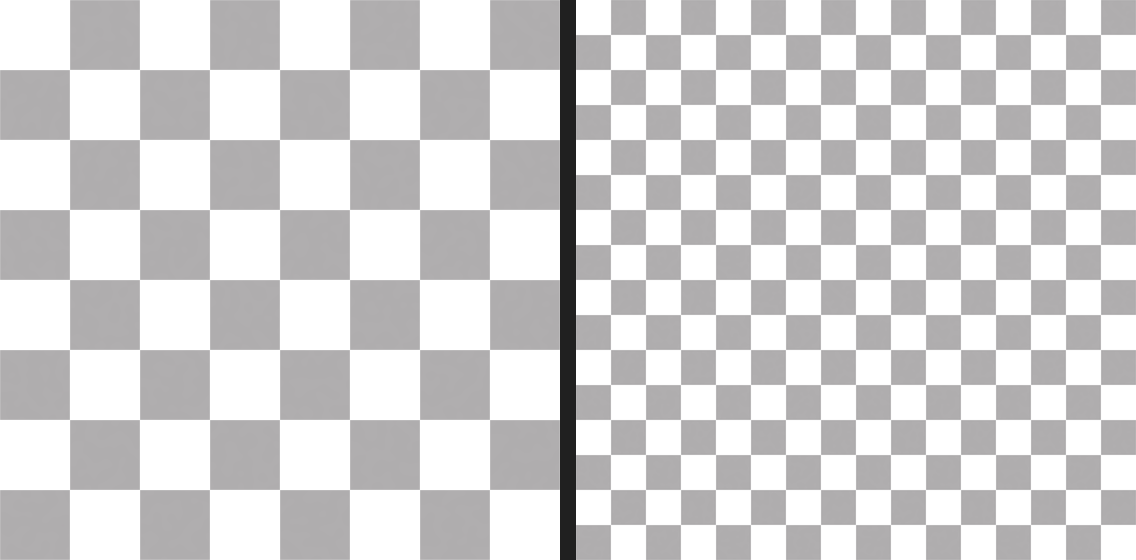
Left, the tile; right, the same tile 2 across and 2 down.
This pattern is drawn by a Shadertoy shader. Its source:

```glsl
// Plain checkerboard of eight by eight cells, warm grey squares on white.
// Each grey square is a hair smaller than its cell, with box-filtered edges,
// and carries a barely visible mottle of wrapping gradient noise.

vec2 gradientAt(vec2 node, float period) {
    vec2 p = mod(node, period);
    float angle = 6.28318 * fract(sin(dot(p, vec2(12.99, 78.23))) * 4375.85);
    return vec2(cos(angle), sin(angle));
}

// Gradient noise, roughly -0.7 to 0.7, repeating every period units
float gradientNoise(vec2 p, float period) {
    vec2 i = floor(p), f = p - i;
    vec2 u = f * f * f * (f * (f * 6.0 - 15.0) + 10.0);
    vec2 e = vec2(1.0, 0.0);
    float a = dot(gradientAt(i, period), f);
    float b = dot(gradientAt(i + e.xy, period), f - e.xy);
    float c = dot(gradientAt(i + e.yx, period), f - e.yx);
    float d = dot(gradientAt(i + e.xx, period), f - e.xx);
    return mix(mix(a, b, u.x), mix(c, d, u.x), u.y);
}

void mainImage(out vec4 fragColor, in vec2 fragCoord) {
    vec2 uv = fragCoord / iResolution.xy;
    vec2 pixel = 8.0 / iResolution.xy;
    vec2 grid = uv * 8.0;
    vec2 cell = floor(grid);

    // Grey on even cells, starting at the lower left
    float isGrey = 1.0 - mod(cell.x + cell.y, 2.0);

    // Share of the pixel covered by the slightly inset square
    vec2 inside = 0.498 - abs(grid - cell - 0.5);
    vec2 coverage = clamp(0.5 + inside / pixel, 0.0, 1.0);

    // Faint tonal unevenness in the grey
    float mottle = 0.006 * gradientNoise(uv * 40.0, 40.0);
    vec3 grey = vec3(0.688, 0.680, 0.684) + mottle;

    vec3 color = mix(vec3(1.0), grey, isGrey * coverage.x * coverage.y);
    fragColor = vec4(color, 1.0);
}
```
